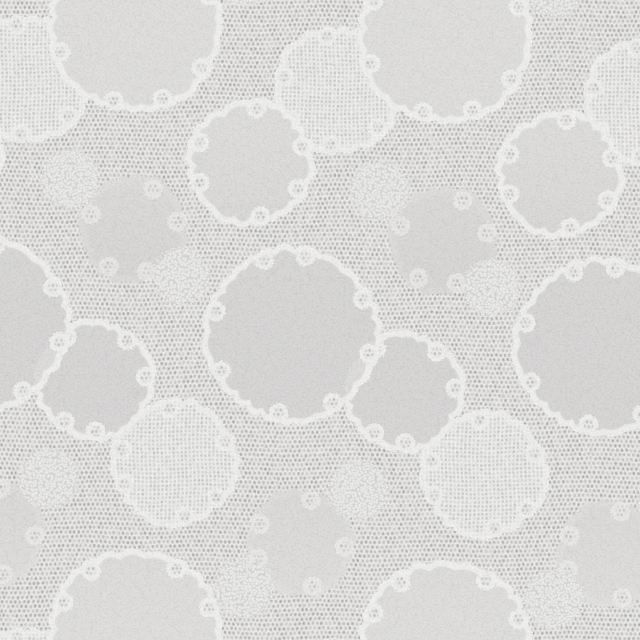
A Shadertoy shader for this pattern:

```glsl
const vec3 THREAD      = vec3(0.897, 0.896, 0.888);
const vec3 HOLE        = vec3(0.735, 0.730, 0.727);
const vec3 GAUZE       = vec3(0.912, 0.911, 0.904);
const vec3 GAUZE_HOLE  = vec3(0.810, 0.808, 0.803);
const vec3 SATIN_DARK  = vec3(0.826, 0.822, 0.820);
const vec3 SATIN_LIGHT = vec3(0.856, 0.854, 0.850);
const vec3 CORD        = vec3(0.926, 0.925, 0.918);
const vec3 SPECK_LIGHT = vec3(0.925, 0.924, 0.917);
const vec3 SPECK_DARK  = vec3(0.820, 0.818, 0.812);

const vec2  REPEAT_SIDE  = vec2(0.484, -0.018); // sideways repeat drifts down a little
const float REPEAT_UP    = 0.957;
const vec2  WEAVE_COUNT  = vec2(145.0, 140.0);
const vec2  GAUZE_COUNT  = vec2(160.0, 155.0);
const float CORD_WIDTH   = 0.0105;
const float LOBE_LENGTH  = 0.033;
const float LOBE_DEPTH   = 0.0065;
const float HOOK_RADIUS  = 0.0150;
const float HOOK_SPACING = 0.112;
const float YARN_NOISE   = 0.050;
const float FRAY         = 0.0035;
const float TAU          = 6.2831853;

// Discs as centre and radius, back to front
const int GAUZE_END = 2, SATIN_END = 6, PLAIN_END = 8, DISC_COUNT = 12;
const vec3 DISCS[12] = vec3[12](
    vec3(0.273, 0.277, 0.100), vec3(0.527, 0.859, 0.101),
    vec3(0.632, 0.388, 0.095), vec3(0.391, 0.746, 0.100),
    vec3(0.211, 0.962, 0.139), vec3(0.456, 0.477, 0.139),
    vec3(0.208, 0.642, 0.085), vec3(0.469, 0.151, 0.085),
    vec3(0.109, 0.720, 0.047), vec3(0.284, 0.568, 0.045),
    vec3(0.560, 0.234, 0.047), vec3(0.381, 0.081, 0.047));

float hash(vec2 p) {
    vec3 q = fract(p.xyx * vec3(0.1031, 0.1030, 0.0973));
    q += dot(q, q.yzx + 33.33);
    return fract((q.x + q.y) * q.z);
}

// Distance to the nearest scattered point
float cellular(vec2 p) {
    vec2 cell = floor(p), f = fract(p);
    float nearest = 2.0;
    for (int j = -1; j <= 1; j++)
    for (int i = -1; i <= 1; i++) {
        vec2 o = vec2(i, j), id = cell + o;
        nearest = min(nearest, length(o + vec2(hash(id), hash(id + 71.0)) - f));
    }
    return nearest;
}

// Open weave: 1 in the holes, 0 on the threads
float weaveHoles(vec2 p, float stagger) {
    p += 0.18 * sin(p.yx * vec2(0.31, 0.23) + sin(p * 0.11));
    p.x += stagger * mod(floor(p.y), 2.0);
    vec2 id = floor(p);
    vec2 f = fract(p) - 0.5 + 0.16 * (vec2(hash(id), hash(id + 19.0)) - 0.5);
    float hole = 1.0 - smoothstep(0.05, 0.58, length(f * vec2(1.12, 0.95)));
    return hole * (0.6 + 0.8 * hash(id + 5.0));
}

// Offset from the nearest copy of a disc on the slanted repeat
vec2 repeatOffset(vec2 d) {
    d -= REPEAT_SIDE * round(d.x / REPEAT_SIDE.x);
    d.y -= REPEAT_UP * round(d.y / REPEAT_UP);
    return d;
}

// Signed distance to a scalloped outline with uneven lobes
float scallop(vec2 d, float radius, float seed) {
    float a = atan(d.y, d.x);
    float lobes = round(TAU * radius / LOBE_LENGTH);
    float bump = abs(sin(0.5 * lobes * a + 1.2 * sin(3.0 * a + seed)));
    float depth = LOBE_DEPTH * (0.8 + 0.35 * sin(5.0 * a + seed));
    float wobble = 0.0025 * sin(4.0 * a + seed * 2.3);
    return length(d) - radius - depth * (bump - 0.8) - wobble;
}

// Distance to the centre of the nearest curl along the rim
float hookDistance(vec2 d, float radius, float seed) {
    float count = round(TAU * radius / HOOK_SPACING);
    float sector = floor((atan(d.y, d.x) / TAU + 0.5) * count);
    float jitter = 0.6 * (hash(vec2(sector, seed * 7.0)) - 0.5);
    float a = ((sector + 0.5 + jitter) / count - 0.5) * TAU;
    return length(d - (radius - HOOK_RADIUS) * vec2(cos(a), sin(a)));
}

void mainImage(out vec4 fragColor, in vec2 fragCoord) {
    vec2 uv = fragCoord / iResolution.y;
    float soft = max(1.0 / iResolution.y, 0.0018);

    // Cloth textures
    float grain = cellular(uv * vec2(260.0, 290.0)) - 0.5;
    float slub = cellular(uv * vec2(95.0, 80.0) + 13.0) - 0.5;
    float yarn = YARN_NOISE * (grain + 0.35 * slub);
    float fleck = smoothstep(0.1, 0.9, cellular(uv * 235.0 + 40.0));
    vec3 ground = mix(THREAD, HOLE, weaveHoles(uv * WEAVE_COUNT, 0.5)) - yarn;
    vec3 gauze = mix(GAUZE, GAUZE_HOLE, weaveHoles(uv * GAUZE_COUNT, 0.0)) - yarn;
    float sheen = smoothstep(0.05, 0.45, abs(uv.y - 0.45));
    vec3 satin = mix(SATIN_DARK, SATIN_LIGHT, sheen) - yarn;
    vec3 cord = CORD - yarn;
    vec3 speck = mix(SPECK_LIGHT, SPECK_DARK, fleck);

    vec3 color = ground;
    float satinBelow = 0.0;
    for (int i = 0; i < DISC_COUNT; i++) {
        vec3 disc = DISCS[i];
        float seed = float(i) + 1.0;
        vec2 d = repeatOffset(uv - disc.xy);

        // Fuzzy speckled dots
        if (i >= PLAIN_END) {
            float edge = length(d) - disc.z + 0.012 * grain;
            color = mix(color, speck, 0.92 * (1.0 - smoothstep(-0.006, 0.004, edge)));
            continue;
        }

        // Filling, lighter where two satin discs overlap
        float edge = scallop(d, disc.z, seed) + FRAY * grain;
        float inside = 1.0 - smoothstep(-soft, soft, edge);
        bool isGauze = i < GAUZE_END, isPlain = i >= SATIN_END;
        vec3 filling = isGauze ? gauze : satin + 0.025 * satinBelow;
        color = mix(color, filling, inside);
        if (!isGauze) satinBelow = max(satinBelow, inside);

        // Corded rim and curls whose eyes show the weave
        float rim = 1.0 - smoothstep(-soft, soft, abs(edge + 0.5 * CORD_WIDTH) - 0.5 * CORD_WIDTH);
        float hook = hookDistance(d, disc.z, seed) + FRAY * grain;
        float curl = 1.0 - smoothstep(-soft, soft, hook - HOOK_RADIUS);
        float eye = 1.0 - smoothstep(0.006, 0.010, hook);
        float strength = isPlain ? 0.15 : (isGauze ? 0.75 : 0.9);
        color = mix(color, cord, max(rim * strength, curl * (isPlain ? 0.6 : strength)));
        color = mix(color, ground, 0.75 * eye);
    }
    fragColor = vec4(clamp(color, 0.0, 1.0), 1.0);
}
```
